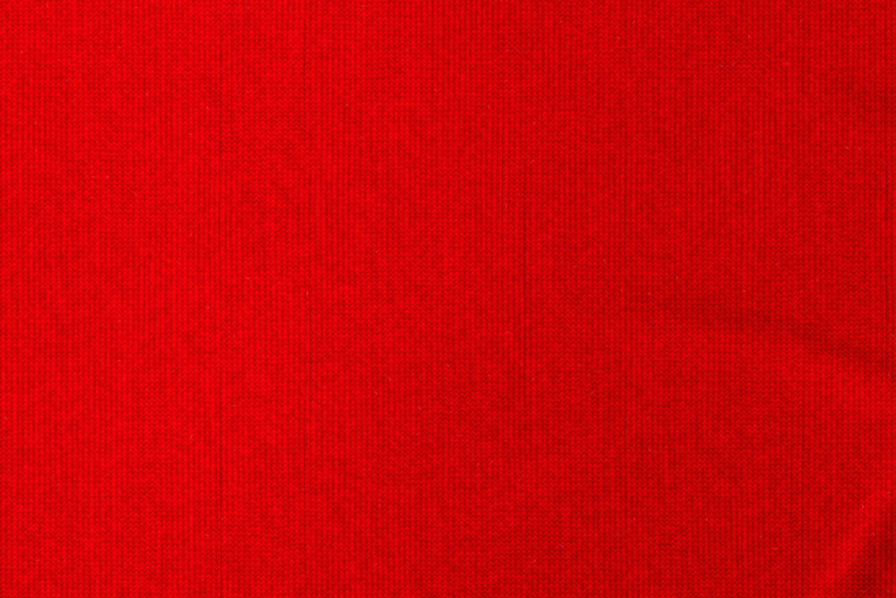
Write a WebGL 2 fragment shader that draws this texture.

```glsl
#version 300 es
precision highp float;
// Red knitted jersey: fine vertical wales of V-shaped stitches, lit from the left.
// Soft folds and value noise shade the cloth; hashes pick slack wales and lint.
// Lengths are in units of the canvas height.

uniform vec2 u_resolution;
out vec4 fragColor;

const float TAU = 6.2831853;

float hash(vec2 p) {
  return fract(sin(dot(p, vec2(127.1, 311.7))) * 43758.5453);
}

float noise(vec2 p) {
  vec2 i = floor(p), f = fract(p);
  f = f * f * (3.0 - 2.0 * f);
  return mix(mix(hash(i), hash(i + vec2(1, 0)), f.x),
             mix(hash(i + vec2(0, 1)), hash(i + vec2(1, 1)), f.x), f.y);
}

float fbm(vec2 p) {
  float sum = 0.0, gain = 0.5;
  for (int i = 0; i < 4; i++) {
    sum += gain * noise(p);
    p = p * 2.03 + 17.3;
    gain *= 0.5;
  }
  return sum;
}

float ridge(float d, float width) {
  return exp(-d * d / (width * width));
}

// Broad light falling off to the right, with creases near the right edge
float clothLight(vec2 p) {
  float light = 0.862 - 0.105 * smoothstep(0.2, 1.2, p.x + 0.12 * (0.5 - p.y));
  light -= 0.02 * smoothstep(0.45, 0.0, p.y);
  light += 0.05 * (fbm(p * vec2(2.6, 3.4) + 4.0) - 0.47);

  // Long sagging crease
  float sag = p.y - 0.5 + 0.5 * (p.x - 1.0) * (p.x - 1.0) - 0.02 * (noise(p * 9.0) - 0.5);
  float reach = smoothstep(0.9, 1.3, p.x);
  light += reach * (0.04 * ridge(sag + 0.055, 0.035) - 0.06 * ridge(sag, 0.025));

  // Diagonal fold in the lower corner
  float diagonal = dot(p - vec2(1.43, 0.1), vec2(0.86, -0.51));
  float low = smoothstep(0.4, 0.1, p.y) * smoothstep(1.2, 1.4, p.x);
  light += low * (0.08 * ridge(diagonal, 0.022) - 0.09 * ridge(diagonal - 0.055, 0.035));

  // Faint wrinkles: low centre and upper right
  float wrinkle = dot(p - vec2(0.9, 0.2), vec2(-0.5, 0.87));
  light += 0.03 * ridge(wrinkle, 0.03) * ridge(p.x - 0.92, 0.16);
  float top = p.y - 0.84 + 0.25 * (p.x - 1.45);
  light -= 0.07 * ridge(top, 0.035) * smoothstep(1.3, 1.48, p.x);
  return light;
}

// Wales, stitch legs and slack columns
float knit(vec2 p) {
  float across = p.x * 108.0 + 0.9 * (fbm(p * vec2(5.0, 3.0)) - 0.5);
  float wale = floor(across);
  float side = fract(across);
  float fromCentre = abs(side - 0.5);

  // Patches where the wales or the stitch legs show more clearly
  float patches = noise(p * vec2(16.0, 9.0) + 31.0);
  float rib = cos(TAU * fromCentre);
  float course = p.y * 124.0 + fromCentre * 1.2 + 0.8 * noise(p * vec2(26.0, 18.0));
  float legs = cos(TAU * course);
  float tone = mix(0.035, 0.07, patches) * rib + mix(0.065, 0.035, patches) * legs;

  // Uneven tension, and a few short slack gaps on one side of a wale
  tone += 0.045 * (noise(vec2(wale * 7.3, p.y * 14.0)) - 0.5);
  float slack = step(0.88, hash(vec2(wale, 3.0)));
  float span = smoothstep(0.5, 0.85, noise(vec2(wale * 3.7, p.y * 4.5)));
  return tone - 0.1 * slack * span * smoothstep(0.5, 0.95, side);
}

// Sparse pale fibres, one candidate per cell
float lint(vec2 p) {
  vec2 cell = floor(p * 42.0);
  vec2 offset = fract(p * 42.0) - 0.3 - 0.4 * vec2(hash(cell + 5.0), hash(cell + 9.0));
  float angle = TAU * hash(cell + 2.0);
  vec2 along = vec2(cos(angle), sin(angle));
  vec2 q = vec2(dot(offset, along), dot(offset, vec2(-along.y, along.x)));
  float fibre = 1.0 - smoothstep(0.02, 0.14, length(q * vec2(0.6, 1.2)));
  return fibre * step(0.93, hash(cell)) * (0.2 + 0.8 * hash(cell + 13.0));
}

void main() {
  vec2 p = gl_FragCoord.xy / u_resolution.y;
  float tone = clothLight(p) + knit(p);

  // Fuzz of the yarn
  tone += 0.13 * (noise(p * vec2(210.0, 190.0)) - 0.5);
  tone += 0.025 * (noise(p * vec2(75.0, 60.0) + 50.0) - 0.5);
  tone = clamp(tone, 0.5, 0.99);

  vec3 colour = vec3(tone, 0.01, 0.01 + 0.03 * smoothstep(0.65, 0.97, tone));
  colour += lint(p) * vec3(0.06, 0.09, 0.13);
  fragColor = vec4(colour, 1.0);
}
```
